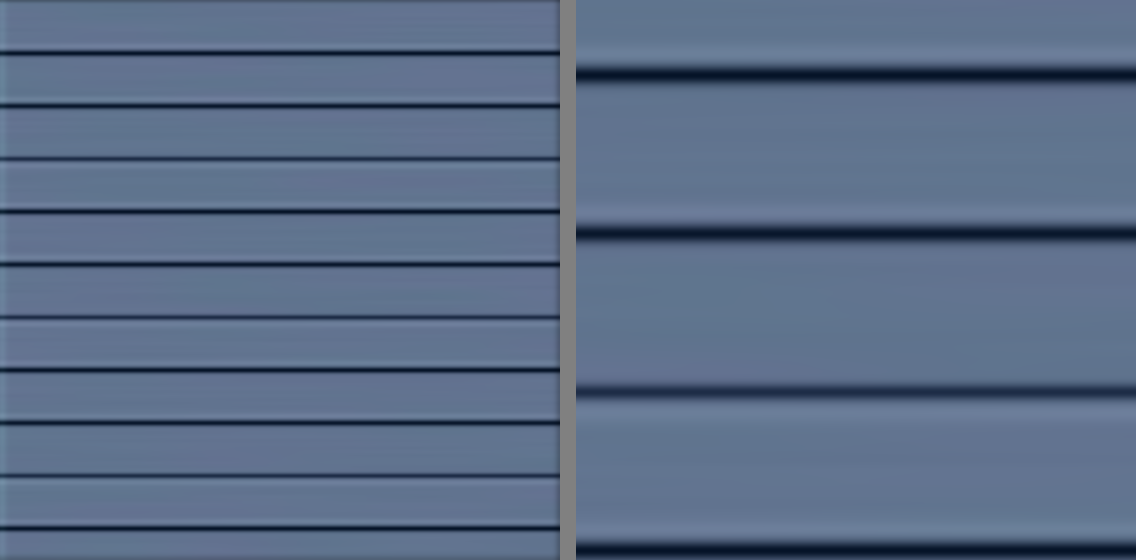
Left: the whole. Right: its middle third, enlarged.
Reproduce this texture procedurally as a WebGL 2 fragment shader.

```glsl
#version 300 es
precision highp float;

#define PITCH 0.0943
#define FIRST_GROOVE 0.0560
#define GROOVE_WIDTH 0.0054
#define FAINT_DEPTH 0.74
#define LIP_LIGHT 0.045
#define TINT_AMOUNT 0.020
#define STREAK_AMOUNT 0.012
#define EDGE_WIDTH 0.008

uniform vec2 u_resolution;
out vec4 fragColor;

const vec3 BOARD = vec3(0.382, 0.452, 0.562);
const vec3 GROOVE = vec3(0.020, 0.075, 0.155);
const vec3 TINT = vec3(0.9, -0.6, 0.5);

float hash(vec2 p) {
    p = fract(p * vec2(0.1031, 0.1137));
    p += dot(p, p.yx + 33.33);
    return fract((p.x + p.y) * p.x * 91.7);
}

float noise(vec2 p) {
    vec2 cell = floor(p), f = fract(p);
    f = f * f * (3.0 - 2.0 * f);
    float low = mix(hash(cell), hash(cell + vec2(1.0, 0.0)), f.x);
    float high = mix(hash(cell + vec2(0.0, 1.0)), hash(cell + 1.0), f.x);
    return mix(low, high, f.y);
}

// Soft bump of unit height
float bump(float d, float width) {
    return exp(-d * d / (width * width));
}

void main() {
    vec2 uv = gl_FragCoord.xy / u_resolution;

    // Nearest groove and signed distance to it
    float row = (uv.y - FIRST_GROOVE) / PITCH;
    float index = clamp(floor(row + 0.5), 0.0, 9.0);
    float d = (row - index) * PITCH;
    float phase = mod(index, 3.0);
    float faint = 1.0 - step(0.5, abs(phase - 1.0));

    // Board with soft colour drift and fine lengthwise streaks
    float drift = noise(uv * vec2(5.0, 34.0) + 7.0) - 0.5;
    float streak = noise(uv * vec2(4.0, 150.0) + 31.0) - 0.5;
    vec3 color = BOARD + TINT * drift * TINT_AMOUNT + streak * STREAK_AMOUNT;

    // Pale lip: above deep grooves, below faint ones
    float lipSide = mix(1.0, -1.0, faint);
    color += LIP_LIGHT * bump(d - lipSide * 0.0125, 0.0055);

    // Every third groove is shallower and bluer
    float depth = mix(1.0 - 0.04 * step(1.5, phase), FAINT_DEPTH, faint);
    float width = GROOVE_WIDTH * mix(1.0, 0.88, faint);
    vec3 grooveColor = GROOVE + vec3(0.0, 0.0, 0.02) * faint;
    color = mix(color, grooveColor, depth * bump(d, width));

    // Pale left rim, shaded right, top and bottom rims
    color += vec3(0.03, 0.055, 0.045) * bump(uv.x - 0.004, EDGE_WIDTH);
    color *= 1.0 - 0.22 * bump(1.0 - uv.x, EDGE_WIDTH);
    color *= 1.0 - 0.25 * bump(1.0 - uv.y, 0.005);
    color *= 1.0 - 0.18 * bump(uv.y, EDGE_WIDTH);

    fragColor = vec4(color, 1.0);
}
```
